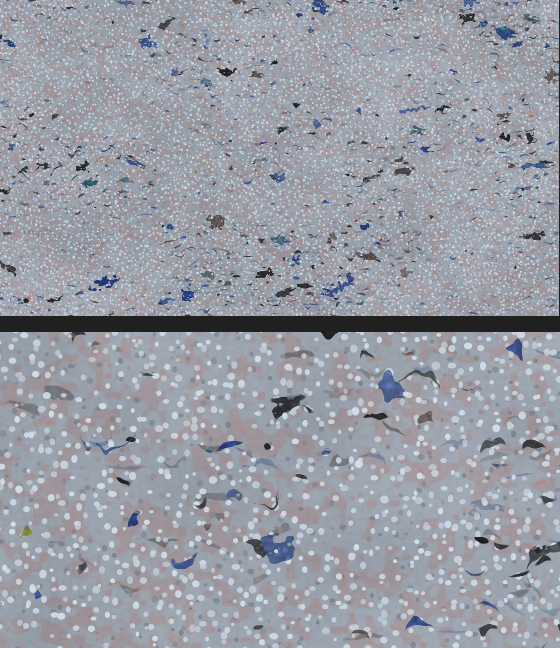
Top: the whole. Bottom: its middle third, enlarged.
This texture is drawn by a WebGL 2 fragment shader. Its source:

```glsl
#version 300 es
precision highp float;
// Speckled grey terrazzo sheet with pale grains and clustered blue and charcoal flakes.
uniform vec2 u_resolution;
out vec4 fragColor;

float hash(vec2 p) {
  return fract(sin(dot(p, vec2(127.1, 311.7))) * 43758.5453);
}

vec2 hash2(vec2 p) {
  return vec2(hash(p), hash(p + 19.7));
}

float noise(vec2 p) {
  vec2 i = floor(p), f = fract(p);
  f = f * f * (3.0 - 2.0 * f);
  return mix(mix(hash(i), hash(i + vec2(1, 0)), f.x),
             mix(hash(i + vec2(0, 1)), hash(i + vec2(1, 1)), f.x), f.y);
}

// Coverage of small uneven grains, scattered with loose clumping
float dots(vec2 p, float cell, float radius, float chance, float seed) {
  float pixel = 1.0 / u_resolution.y, cover = 0.0;
  vec2 home = floor(p / cell);
  for (int y = -1; y <= 1; y++)
  for (int x = -1; x <= 1; x++) {
    vec2 id = home + vec2(x, y);
    vec2 q = p - (id + hash2(id + seed)) * cell;
    q *= mix(vec2(0.8), vec2(1.25), hash2(id + seed + 2.2));
    float r = radius * mix(0.65, 1.25, hash(id + seed + 5.3));
    float grain = 1.0 - smoothstep(-0.6 * pixel, 0.6 * pixel, length(q) - r);
    float clump = mix(0.4, 1.6, noise(id * 0.37 + seed));
    grain *= step(hash(id + seed + 8.9), chance * clump) * mix(0.55, 1.0, hash(id + seed + 3.1));
    cover = max(cover, grain);
  }
  return cover;
}

vec3 flakeColor(float pick) {
  if (pick < 0.38) return vec3(0.13, 0.24, 0.50);
  if (pick < 0.74) return vec3(0.13, 0.13, 0.14);
  if (pick < 0.89) return vec3(0.34, 0.29, 0.27);
  if (pick < 0.94) return vec3(0.14, 0.34, 0.43);
  if (pick < 0.97) return vec3(0.20, 0.28, 0.25);
  return pick < 0.985 ? vec3(0.55, 0.57, 0.18) : vec3(0.70, 0.40, 0.24);
}

// Paints one layer of torn, mostly horizontal flakes; size is half length and half thickness
vec3 flakes(vec3 under, vec2 p, float cell, vec2 size, float chance, float bend, float strength, float seed) {
  float pixel = 1.0 / u_resolution.y;
  vec2 home = floor(p / cell);
  vec2 tear = vec2(noise(p * 85.0 + seed), noise(p * 110.0 + seed + 31.0)) - 0.5;
  float mottle = 0.6 * noise(p * 210.0 + seed) + 0.4 * noise(p * 100.0 + seed);
  for (int y = -1; y <= 1; y++)
  for (int x = -1; x <= 1; x++) {
    vec2 id = home + vec2(x, y);
    vec2 center = (id + hash2(id + seed)) * cell;
    float crowding = 0.3 + 2.0 * smoothstep(0.4, 0.8, noise(center * vec2(5.0, 8.0) + 7.0));
    if (hash(id + seed + 2.7) > chance * crowding) continue;
    float angle = (hash(id + seed + 6.1) + hash(id + seed + 4.4) - 1.0) * 0.8;
    vec2 s = size * mix(vec2(0.4), vec2(1.6), hash2(id + seed + 9.2));
    vec2 q = mat2(cos(angle), -sin(angle), sin(angle), cos(angle)) * (p - center);
    q += tear * vec2(s.x, s.y * 2.2);
    q.y += bend * (hash(id + seed + 1.6) - 0.5) * q.x * q.x / s.x;
    float edge = (length(q / s) - 1.0) * s.y;
    float cover = 1.0 - smoothstep(-0.5 * pixel, 0.5 * pixel, edge);
    cover *= strength * mix(0.6, 1.0, hash(id + seed + 7.5)) * smoothstep(0.12, 0.35, mottle);
    vec3 color = flakeColor(hash(id + seed + 12.8)) * mix(0.4, 1.5, mottle);
    under = mix(under, color, cover);
  }
  return under;
}

void main() {
  vec2 p = gl_FragCoord.xy / u_resolution.y;

  // Cool grey ground with warm mottling, broad shading and fine grain
  float warm = smoothstep(0.50, 0.62, 0.6 * noise(p * 105.0) + 0.4 * noise(p * 40.0));
  vec3 color = mix(vec3(0.607, 0.643, 0.686), vec3(0.628, 0.592, 0.617), warm);
  color += 0.05 * (noise(p * 4.0 + 21.0) - 0.5) + 0.05 * (noise(p * 14.0 + 5.0) - 0.5);
  color += 0.03 * (noise(p * 260.0 + 50.0) - 0.5);

  // Faint wisps and grey grains
  color = flakes(color, p, 0.048, vec2(0.013, 0.0028), 0.75, 1.2, 0.36, 307.0);
  color = mix(color, vec3(0.45, 0.48, 0.52), 0.75 * dots(p, 0.0185, 0.0026, 0.6, 71.0));

  // Terracotta and pale grains
  color = mix(color, vec3(0.68, 0.54, 0.52), 0.7 * dots(p, 0.020, 0.0026, 0.6, 43.0));
  color = mix(color, vec3(0.82, 0.865, 0.905), dots(p, 0.0136, 0.0031, 0.9, 11.0));

  // Fine chips, curved threads, then large flakes and ragged clumps
  color = flakes(color, p, 0.048, vec2(0.0085, 0.0030), 0.48, 1.2, 1.0, 101.0);
  color = flakes(color, p, 0.095, vec2(0.017, 0.0015), 0.38, 1.6, 0.95, 157.0);
  color = flakes(color, p, 0.115, vec2(0.020, 0.0080), 0.42, 0.8, 1.0, 211.0);
  color = flakes(color, p, 0.230, vec2(0.034, 0.0130), 0.34, 0.6, 1.0, 401.0);

  // Scattered grains resting on the flakes
  color = mix(color, vec3(0.82, 0.87, 0.92), dots(p, 0.028, 0.0026, 0.3, 263.0));

  // Thin dark trim along the right side
  float trim = u_resolution.x / u_resolution.y - 0.0035;
  color = mix(color, vec3(0.12), smoothstep(-0.0005, 0.0005, p.x - trim));
  fragColor = vec4(color, 1.0);
}
```
